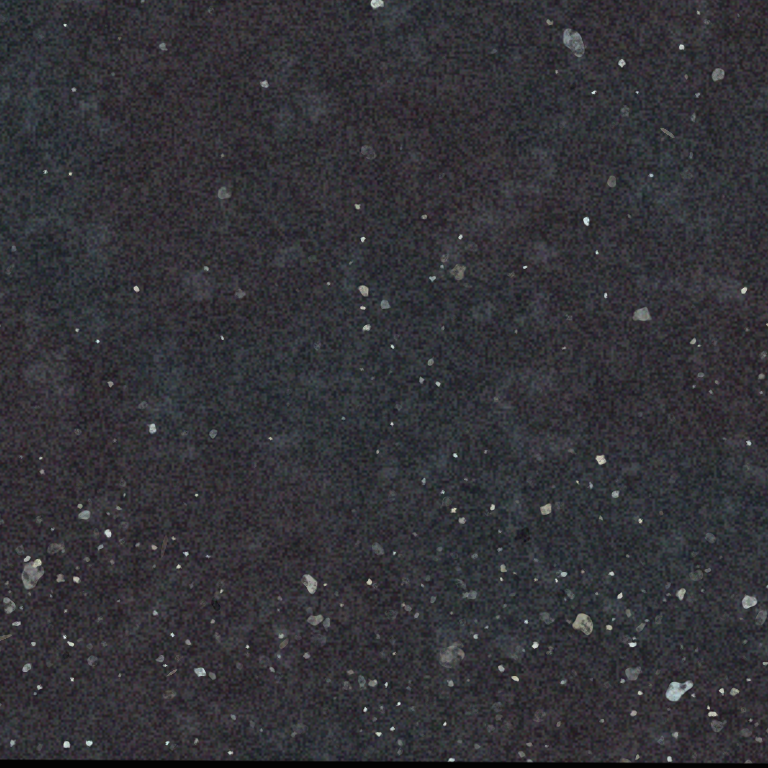
Write a Shadertoy shader that draws this texture.

```glsl
// Dark fine-grained rock section: a near-black matrix with coloured film grain,
// strewn with pale mineral flecks that crowd toward the bottom.
// Value noise makes the matrix; jittered cell grids scatter ragged ellipses.

const vec3 MATRIX = vec3(0.190, 0.189, 0.207);
const vec3 RUSTY_SHIFT = vec3(0.008, -0.004, -0.003);
const vec3 BLUE_SHIFT = vec3(-0.007, 0.006, 0.007);
const vec3 COOL_FLECK = vec3(0.78, 0.86, 0.87);
const vec3 WARM_FLECK = vec3(0.74, 0.73, 0.65);
const vec3 TAN_SLIVER = vec3(0.50, 0.43, 0.36);
const vec3 PORE = vec3(0.07, 0.07, 0.09);
const vec3 BORDER = vec3(0.01);
const float GRAIN_CELLS = 360.0;
const float LUMA_GRAIN = 0.125;
const float CHROMA_GRAIN = 0.068;
const float EDGE = 0.0017;

// cells: grid density, share: filled cells, radii: min and max,
// stretch: longest aspect, opacity: faintest and strongest
struct Layer {
    float cells, share;
    vec2 radii;
    float stretch;
    vec2 opacity;
    float mottle, seed;
};

vec3 hash3(vec2 cell, float seed) {
    uvec3 v = uvec3(ivec3(vec3(cell, seed))) * 1664525u + 1013904223u;
    v.x += v.y * v.z; v.y += v.z * v.x; v.z += v.x * v.y;
    v ^= v >> 16u;
    v.x += v.y * v.z; v.y += v.z * v.x; v.z += v.x * v.y;
    return vec3(v >> 8u) / 16777216.0;
}

vec3 noise3(vec2 p, float seed) {
    vec2 i = floor(p), f = fract(p);
    f = f * f * (3.0 - 2.0 * f);
    vec3 low = mix(hash3(i, seed), hash3(i + vec2(1, 0), seed), f.x);
    vec3 high = mix(hash3(i + vec2(0, 1), seed), hash3(i + vec2(1, 1), seed), f.x);
    return mix(low, high, f.y);
}

float fbm(vec2 p, float seed) {
    float sum = 0.0, weight = 0.5;
    for (int i = 0; i < 4; i++) {
        sum += weight * noise3(p, seed + float(i)).x;
        p = p * 2.03 + 7.1;
        weight *= 0.5;
    }
    return sum / 0.9375;
}

// Flecks gather in patches, mostly in the lower part
float crowding(vec2 p) {
    float low = 1.0 - smoothstep(0.25, 0.75, p.y);
    float patches = smoothstep(0.25, 0.72, noise3(p * 6.0, 11.0).x);
    return (0.4 + 1.1 * low) * mix(0.3, 1.5, patches);
}

// Lays one grid of ragged, randomly turned ellipses over the colour
void scatter(inout vec3 color, vec2 uv, Layer layer, vec3 tintA, vec3 tintB) {
    vec2 home = floor(uv * layer.cells);
    for (int y = -1; y <= 1; y++)
    for (int x = -1; x <= 1; x++) {
        vec2 cell = home + vec2(x, y);
        vec3 place = hash3(cell, layer.seed);
        vec2 center = (cell + place.xy) / layer.cells;
        if (place.z > layer.share * crowding(center)) continue;

        vec3 look = hash3(cell, layer.seed + 50.0);
        vec3 form = hash3(cell, layer.seed + 90.0);
        float radius = mix(layer.radii.x, layer.radii.y, look.x * look.x);
        float turn = form.x * 6.2832;
        vec2 d = mat2(cos(turn), -sin(turn), sin(turn), cos(turn)) * (uv - center);
        d.y *= mix(1.0, layer.stretch, form.y);

        vec2 local = (uv - center) / radius + form.xy * 40.0;
        float ragged = 0.6 + 0.8 * noise3(local * 1.3, layer.seed).x;
        float cover = 1.0 - smoothstep(-EDGE, EDGE, length(d) - radius * ragged);
        float spots = smoothstep(0.25, 0.65, fbm(local * 1.8, layer.seed + 5.0));
        float alpha = mix(layer.opacity.x, layer.opacity.y, look.y * look.y);
        alpha *= mix(1.0, spots, layer.mottle);
        color = mix(color, mix(tintA, tintB, look.z), min(cover * alpha, 1.0));
    }
}

void mainImage(out vec4 fragColor, in vec2 fragCoord) {
    vec2 uv = fragCoord / iResolution.xy;

    // Matrix with faint rusty and bluish clouds
    float cloud = fbm(uv * 4.0, 21.0) + 0.25 * (uv.y - 0.5);
    vec3 color = MATRIX + mix(RUSTY_SHIFT, BLUE_SHIFT, smoothstep(0.3, 0.7, cloud));
    color += 0.05 * (fbm(uv * 28.0, 31.0) - 0.5);
    float haze = smoothstep(0.6, 0.82, fbm(uv * 24.0, 41.0));
    color += 0.06 * haze * vec3(0.8, 0.95, 1.0);

    // Pores, slivers and pale flecks from faint to bright
    scatter(color, uv, Layer(11.0, 0.07, vec2(0.004, 0.010), 1.8, vec2(0.4, 0.9), 0.5, 1.0), PORE, PORE);
    scatter(color, uv, Layer(14.0, 0.03, vec2(0.008, 0.018), 7.0, vec2(0.2, 0.6), 0.3, 2.0), TAN_SLIVER, WARM_FLECK);
    scatter(color, uv, Layer(34.0, 0.20, vec2(0.004, 0.010), 1.6, vec2(0.06, 0.32), 0.7, 3.0), WARM_FLECK, COOL_FLECK);
    scatter(color, uv, Layer(8.0, 0.15, vec2(0.011, 0.024), 1.8, vec2(0.4, 0.95), 0.8, 4.0), WARM_FLECK, COOL_FLECK);
    scatter(color, uv, Layer(24.0, 0.08, vec2(0.0045, 0.011), 1.7, vec2(0.35, 1.2), 0.35, 5.0), WARM_FLECK, COOL_FLECK);
    scatter(color, uv, Layer(60.0, 0.11, vec2(0.002, 0.0046), 1.6, vec2(0.15, 1.2), 0.0, 6.0), WARM_FLECK, COOL_FLECK);

    // Fine coloured grain
    vec3 speckle = noise3(uv * GRAIN_CELLS, 61.0) - 0.5;
    float luma = noise3(uv * GRAIN_CELLS * 0.83 + 3.7, 71.0).x - 0.5;
    color += CHROMA_GRAIN * speckle + LUMA_GRAIN * luma;

    // Slightly tilted black border along the bottom
    float rim = mix(0.011, 0.006, uv.x);
    color = mix(BORDER, color, smoothstep(rim - 0.0015, rim + 0.0015, uv.y));
    fragColor = vec4(clamp(color, 0.0, 1.0), 1.0);
}
```
